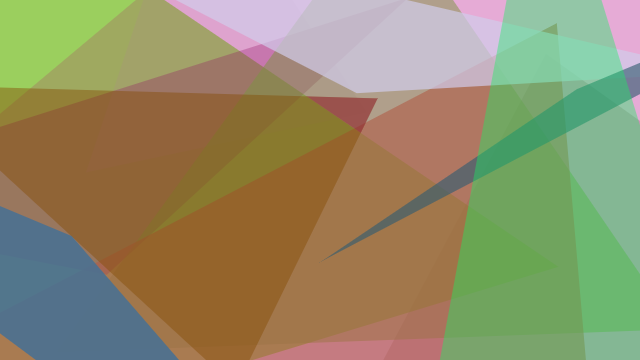
Reproduce this background procedurally as a WebGL 2 fragment shader.

```glsl
#version 300 es
precision highp float;

uniform vec2 u_resolution;
out vec4 outColor;

#define CANVAS_HEIGHT 9.0
#define EDGE_SOFTNESS 1.0
#define BACKDROP vec3(0.90, 0.67, 0.84)

vec2 point;      // position in canvas units
float softness;  // width of a smoothed edge

// Signed distance from the line through a and b, positive on its left
float side(vec2 p, vec2 a, vec2 b) {
    vec2 along = normalize(b - a);
    vec2 offset = p - a;
    return along.x * offset.y - along.y * offset.x;
}

float coverage(float inside) {
    return clamp(inside / softness + 0.5, 0.0, 1.0);
}

float triangle(vec2 a, vec2 b, vec2 c) {
    float winding = sign(side(c, a, b));
    float inside = min(winding * side(point, a, b), winding * side(point, b, c));
    return coverage(min(inside, winding * side(point, c, a)));
}

// Convex four-sided shape
float quad(vec2 a, vec2 b, vec2 c, vec2 d) {
    float winding = sign(side(c, a, b));
    float first = min(winding * side(point, a, b), winding * side(point, b, c));
    float second = min(winding * side(point, c, d), winding * side(point, d, a));
    return coverage(min(first, second));
}

void glaze(inout vec3 color, vec3 tint, float opacity, float mask) {
    color = mix(color, tint, opacity * mask);
}

void main() {
    float unit = CANVAS_HEIGHT / u_resolution.y;
    point = gl_FragCoord.xy * unit;
    softness = EDGE_SOFTNESS * unit;
    vec3 color = BACKDROP;

    // Rose shadow on the right
    glaze(color, vec3(0.42, 0.16, 0.20), 0.20,
        triangle(vec2(13.65, 7.65), vec2(8.96, -1.17), vec2(30.0, -4.0)));

    // Olive wedge and lime corner
    glaze(color, vec3(0.44, 0.66, 0.07), 0.60,
        triangle(vec2(-2.08, 13.19), vec2(13.96, 2.33), vec2(-2.08, -2.56)));
    glaze(color, vec3(0.59, 0.96, 0.36), 0.50,
        triangle(vec2(5.78, 11.0), vec2(-2.39, 4.15), vec2(-3.0, 12.0)));

    // Mauve veils
    glaze(color, vec3(0.55, 0.0, 0.35), 0.30,
        triangle(vec2(10.21, 9.06), vec2(-6.25, 3.85), vec2(2.67, 2.13)));
    glaze(color, vec3(0.70, 0.45, 0.62), 0.14,
        triangle(vec2(2.15, 4.69), vec2(9.17, 6.19), vec2(4.83, 12.75)));

    // Sage and terracotta triangles
    glaze(color, vec3(0.48, 0.58, 0.25), 0.50,
        triangle(vec2(9.62, 11.5), vec2(1.4, 0.19), vec2(16.94, 0.77)));
    glaze(color, vec3(0.69, 0.36, 0.28), 0.60,
        triangle(vec2(13.92, 8.42), vec2(-8.33, -3.15), vec2(15.0, -4.08)));

    // Lavender band
    glaze(color, vec3(0.82, 0.80, 0.92), 0.70,
        triangle(vec2(-0.38, 11.46), vec2(8.92, 6.67), vec2(17.94, 7.19)));

    // Brown wedge with its red tip
    glaze(color, vec3(0.52, 0.30, 0.02), 0.45,
        triangle(vec2(-2.33, 6.88), vec2(9.44, 6.54), vec2(5.9, -0.69)));
    glaze(color, vec3(0.60, 0.10, 0.30), 0.40,
        triangle(vec2(9.44, 6.54), vec2(7.67, 6.59), vec2(9.02, 5.68)));

    // Blue corner and slate blade
    glaze(color, vec3(0.29, 0.44, 0.57), 0.90,
        quad(vec2(-1.46, 4.46), vec2(1.79, 3.10), vec2(10.96, -7.48), vec2(-1.46, 1.75)));
    glaze(color, vec3(0.19, 0.36, 0.44), 0.62,
        quad(vec2(8.06, 2.48), vec2(14.42, 6.77), vec2(16.67, 7.71), vec2(16.67, 7.0)));

    // Green pillar
    glaze(color, vec3(0.09, 0.94, 0.38), 0.40,
        quad(vec2(12.85, 10.0), vec2(10.81, -1.0), vec2(18.11, -1.0), vec2(14.73, 10.0)));

    outColor = vec4(color, 1.0);
}
```
